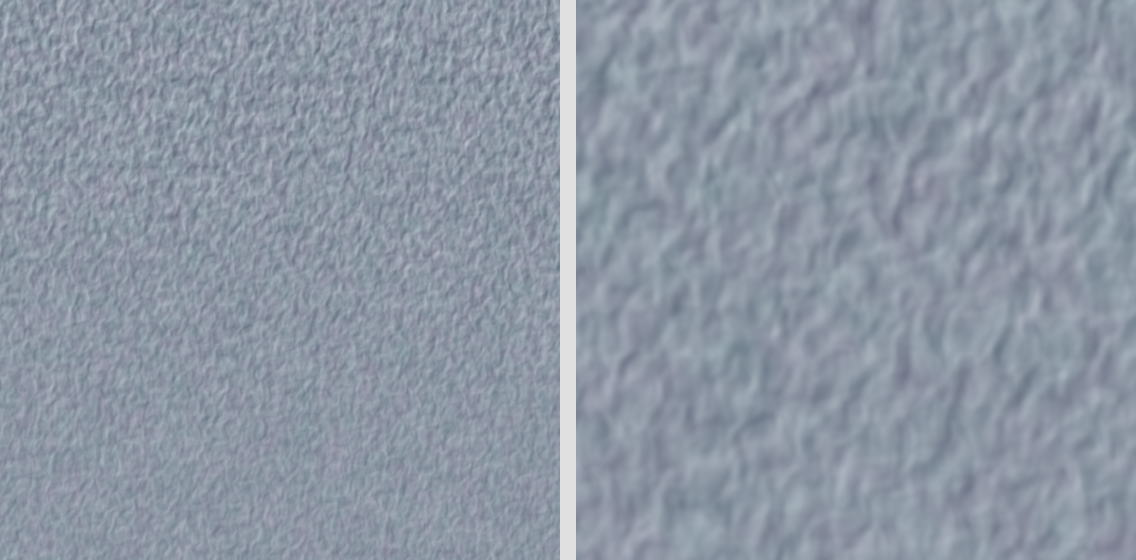
Left, the full canvas; right, a detail of the centre.
Give the GLSL for this texture, as a Shadertoy shader.

```glsl
#define BASE_COLOR vec3(0.551, 0.589, 0.642)
#define TONE_STEP vec3(0.042, 0.042, 0.038)
#define MAUVE_SHIFT vec3(0.022, -0.010, 0.005)
#define GRAIN_FREQ vec2(64.0, 45.0)
#define GRAIN_LEAN 0.12
#define WARP_AMOUNT 0.005
#define LIGHT_STEP vec2(-0.0040, 0.0026)
#define BODY_GAIN 2.2
#define RELIEF_GAIN 1.9
#define CONTRAST_BOTTOM 0.78
#define CONTRAST_TOP 1.15

// Random unit vector for a lattice cell
vec2 cellGradient(vec2 cell) {
    float angle = 6.2832 * fract(sin(dot(cell, vec2(127.1, 311.7))) * 43758.5453);
    return vec2(cos(angle), sin(angle));
}

// Gradient noise, centred on zero
float noise(vec2 p) {
    vec2 cell = floor(p), f = fract(p);
    vec2 w = f * f * f * (f * (f * 6.0 - 15.0) + 10.0);
    vec2 right = vec2(1.0, 0.0), up = vec2(0.0, 1.0);
    float bottom = mix(dot(cellGradient(cell), f),
                       dot(cellGradient(cell + right), f - right), w.x);
    float top = mix(dot(cellGradient(cell + up), f - up),
                    dot(cellGradient(cell + 1.0), f - 1.0), w.x);
    return mix(bottom, top, w.y);
}

// Height of the rough surface: short upright grains, coarser near the top
float surfaceHeight(vec2 p) {
    vec2 warp = vec2(noise(p * 43.0 + 7.3), noise(p * 47.0 + 31.9));
    p += WARP_AMOUNT * warp;
    p.x -= GRAIN_LEAN * p.y;
    vec2 q = p * GRAIN_FREQ;
    float coarse = mix(0.8, 1.1, smoothstep(0.0, 1.0, p.y));
    return coarse * noise(q)
         + 0.65 * noise(q * 1.7 + 17.7)
         + 0.20 * noise(q * 3.1 + 53.1);
}

void mainImage(out vec4 fragColor, in vec2 fragCoord) {
    vec2 uv = fragCoord / iResolution.y;

    // Grain body plus gentle side-lit relief
    float height = surfaceHeight(uv);
    float relief = height - surfaceHeight(uv + LIGHT_STEP);
    float tone = BODY_GAIN * height + RELIEF_GAIN * relief;
    tone *= mix(CONTRAST_BOTTOM, CONTRAST_TOP, smoothstep(0.1, 0.95, uv.y));

    // Broad uneven shading
    tone += 0.45 * noise(uv * 9.0 + 3.7) + 0.5 * noise(uv * 24.0 + 11.3);

    // Faint drift between mauve and teal
    float tint = noise(uv * 17.0 + 71.3) + 0.9 * noise(uv * 43.0 + 91.7);

    vec3 color = BASE_COLOR + tone * TONE_STEP + tint * MAUVE_SHIFT;
    fragColor = vec4(clamp(color, 0.0, 1.0), 1.0);
}
```
